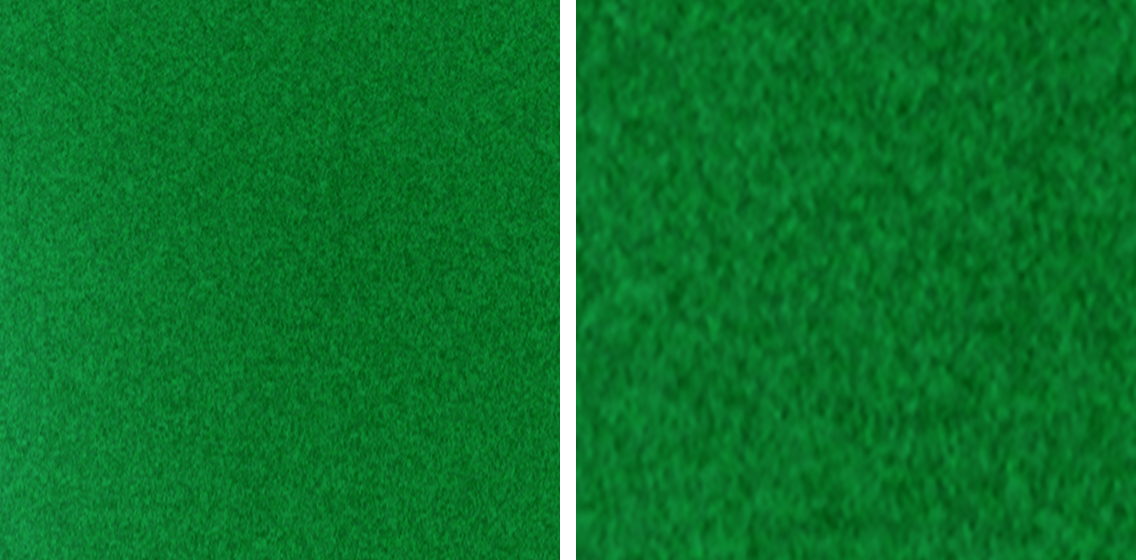
Left, the full canvas; right, a detail of the centre.
A WebGL 2 fragment shader for this texture:

```glsl
#version 300 es
precision highp float;
// Green felt: short matted fibres under a soft light from the lower left.

#define FIBRE_WIDTH 0.0036
#define FIBRE_LENGTH 0.0078
#define FIBRE_LAYERS 4
#define GRAIN_CONTRAST 0.18
#define CLUMP_SIZE 0.014
#define CLUMP_CONTRAST 0.022
#define TINT_SIZE 0.008
#define TINT_CONTRAST 0.045
#define SHADE_GREEN 0.425
#define LEFT_GLOW 0.085
#define RIM_LIGHT 0.03
#define SHADE_CENTRE vec2(0.6, 0.55)

uniform vec2 u_resolution;
out vec4 fragColor;

// Integer hash of a lattice cell, from 0 to 1.
float hash(ivec2 cell, int seed) {
    uint h = uint(cell.x) * 374761393u + uint(cell.y) * 668265263u + uint(seed) * 974711u;
    h = (h ^ (h >> 15)) * 2246822519u;
    h = (h ^ (h >> 13)) * 3266489917u;
    return float((h ^ (h >> 16)) >> 8) / 16777216.0;
}

// Smooth value noise centred on zero.
float noise(vec2 p, int seed) {
    ivec2 cell = ivec2(floor(p));
    vec2 f = fract(p);
    f = f * f * (3.0 - 2.0 * f);
    float low = mix(hash(cell, seed), hash(cell + ivec2(1, 0), seed), f.x);
    float high = mix(hash(cell + ivec2(0, 1), seed), hash(cell + ivec2(1, 1), seed), f.x);
    return mix(low, high, f.y) - 0.5;
}

// Crossed layers of stretched noise: upright below, more tangled above.
float fibres(vec2 p) {
    float tangle = mix(0.35, 1.0, smoothstep(0.2, 0.9, p.y));
    float sum = 0.0;
    float power = 0.0;
    for (int i = 0; i < FIBRE_LAYERS; i++) {
        float lean = float(i) - 0.5 * float(FIBRE_LAYERS - 1);
        float angle = 0.48 * lean + 0.05;
        float weight = abs(lean) > 1.0 ? tangle : 1.0;
        vec2 along = vec2(sin(angle), cos(angle));
        vec2 across = vec2(along.y, -along.x);
        vec2 q = vec2(dot(p, across) / FIBRE_WIDTH, dot(p, along) / FIBRE_LENGTH);
        sum += weight * noise(q + 17.3 * float(i), i);
        power += weight * weight;
    }
    return sum / sqrt(power);
}

void main() {
    vec2 p = gl_FragCoord.xy / u_resolution;

    // Broad light across the cloth.
    float glow = exp(-3.5 * p.x) * mix(1.0, 0.45, smoothstep(0.25, 1.0, p.y));
    float rim = smoothstep(0.0, 0.65, length(p - SHADE_CENTRE));
    float green = SHADE_GREEN + LEFT_GLOW * glow + RIM_LIGHT * rim;

    // Fibre grain and loose clumps.
    green += GRAIN_CONTRAST * fibres(p);
    green += CLUMP_CONTRAST * noise(p / CLUMP_SIZE, 11);

    // Red and blue follow the light, with a slight mottled tint.
    float tint = TINT_CONTRAST * noise(p / TINT_SIZE, 23);
    float red = 0.023 + 0.2 * (green - 0.42) + 0.02 * glow + 0.5 * tint;
    float blue = 0.128 + 0.6 * (green - 0.42) + 0.045 * glow + tint;

    fragColor = vec4(clamp(vec3(red, green, blue), 0.0, 1.0), 1.0);
}
```
